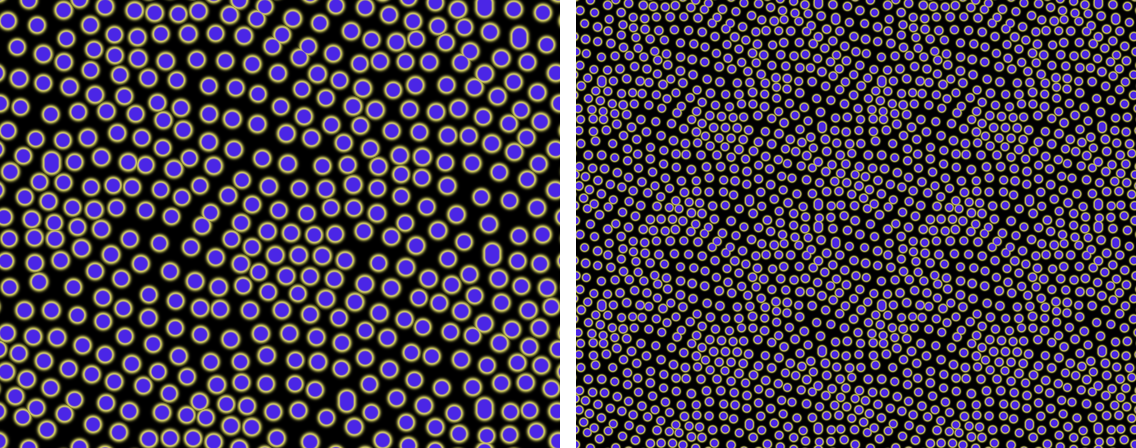
Left: one tile. Right: repeated 2 by 2.
This pattern is drawn by a Shadertoy shader. Its source:

```glsl
// Reaction-diffusion style spots: blue discs with a soft yellow halo on black.
// A slanted hexagonal lattice that closes on the canvas edges is bent by
// periodic waves and jittered; the nearest spot gives the colour.

const float TAU = 6.2831853;

// Lattice steps covered by the canvas width and height (columns).
const mat2 CANVAS_TO_LATTICE = mat2(18, 5, -13, 19);
// Its inverse, multiplied by the number of spots on the canvas.
const mat2 LATTICE_TO_CANVAS = mat2(19, -5, 13, 18);
const float SPOT_COUNT = 407.0;

vec2 hash2(vec2 p) {
    vec3 q = fract(p.xyx * vec3(0.1031, 0.1030, 0.0973));
    q += dot(q, q.yzx + 33.33);
    return fract((q.xx + q.yz) * q.zy);
}

// Smooth bending of the lattice, in spot spacings; wraps on the unit square.
vec2 bend(vec2 uv) {
    vec2 a = TAU * uv;
    return 0.26 * sin(vec2(2.0 * a.y + a.x + 0.7, 2.0 * a.x - a.y + 2.1))
         + 0.15 * sin(vec2(3.0 * a.y - 2.0 * a.x + 4.0, 3.0 * a.x + 2.0 * a.y + 1.3));
}

// Distance to the nearest spot centre, in spot spacings.
float spotDistance(vec2 uv, vec2 canvasSize) {
    vec2 home = round(CANVAS_TO_LATTICE * (uv - bend(uv) / canvasSize));
    float nearest = 10.0;
    for (int j = -2; j <= 2; j++) {
        for (int i = -2; i <= 2; i++) {
            // Equal keys on opposite edges make the random values wrap.
            vec2 site = LATTICE_TO_CANVAS * (home + vec2(i, j));
            vec2 key = floor(mod(site + 0.5, SPOT_COUNT));
            vec2 jitter = hash2(key) - 0.5;
            vec2 shape = hash2(key + 517.0);

            vec2 center = site / SPOT_COUNT;
            vec2 d = (uv - center) * canvasSize - bend(center) - 0.23 * jitter;

            // A few spots are stretched, all differ slightly in size.
            float stretch = 0.1 * step(0.985, shape.x);
            d.y -= clamp(d.y, -stretch, stretch);
            nearest = min(nearest, length(d) * mix(0.96, 1.04, shape.y));
        }
    }
    return nearest;
}

void mainImage(out vec4 fragColor, in vec2 fragCoord) {
    vec2 uv = fragCoord / iResolution.xy;
    vec2 canvasSize = 16.8 * vec2(iResolution.x / iResolution.y, 1.0);
    float r = spotDistance(uv, canvasSize);

    vec3 blue = vec3(0.295, 0.15, 0.90);
    vec3 yellow = vec3(0.88, 0.86, 0.40);

    // Blue core, yellow rim, then a glow fading into black.
    vec3 color = mix(blue, yellow, smoothstep(0.216, 0.306, r));
    float fade = max(r - 0.269, 0.0) / 0.0956;
    color *= exp(-fade * fade);

    fragColor = vec4(color, 1.0);
}
```
